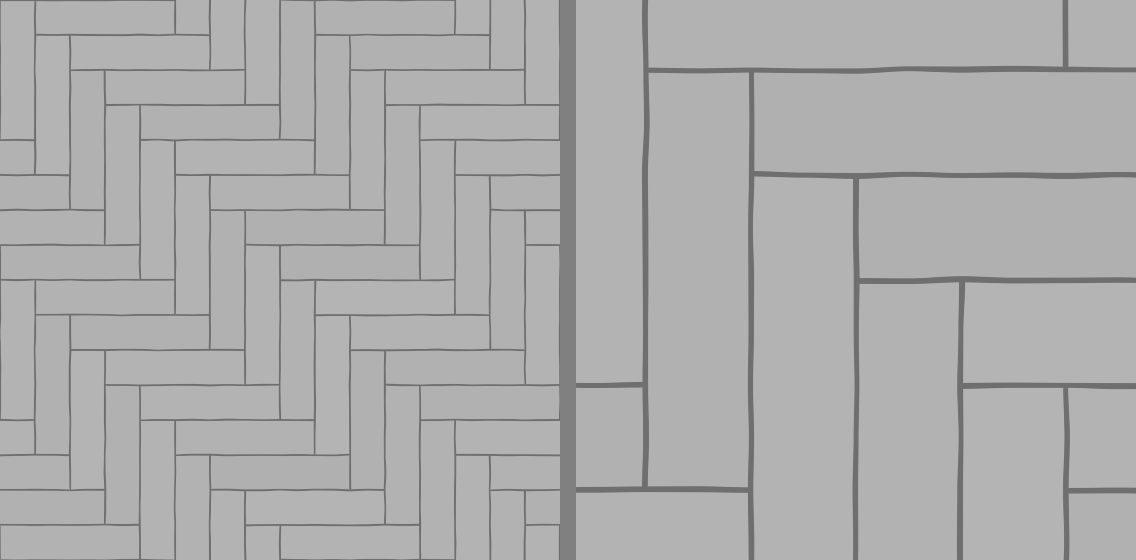
Left: the whole. Right: its middle third, enlarged.
Reproduce this pattern procedurally as a Shadertoy shader.

```glsl
const float GRID = 16.0;           // cells across and down, a multiple of 8
const float PLANK = 4.0;           // plank length in cells
const float JOINT_WIDTH = 0.052;   // in cells
const float WIDTH_VARIATION = 0.014;
const float WOBBLE = 0.024;        // wander of the joints, in cells
const float WOBBLE_FREQ = 2.0;     // noise knots per cell, whole number
const float TONE_VARIATION = 0.014;
const vec3 PLANK_COLOR = vec3(0.698);
const vec3 JOINT_COLOR = vec3(0.435);

float hash(vec2 p) {
    vec3 q = fract(vec3(p.xyx) * 0.1031);
    q += dot(q, q.yzx + 33.33);
    return fract((q.x + q.y) * q.z);
}

// Value noise that wraps after period knots, range -0.5 to 0.5
float wrappedNoise(vec2 p, float period, float seed) {
    vec2 i = floor(p), f = fract(p);
    f = f * f * (3.0 - 2.0 * f);
    vec2 lo = mod(i, period), hi = mod(i + 1.0, period);
    float bottom = mix(hash(lo + seed), hash(vec2(hi.x, lo.y) + seed), f.x);
    float top = mix(hash(vec2(lo.x, hi.y) + seed), hash(hi + seed), f.x);
    return mix(bottom, top, f.y) - 0.5;
}

// Distance to the nearest plank edge; also yields the wrapped plank origin
float herringbone(vec2 p, out vec2 plankId) {
    vec2 cell = floor(p), f = p - cell;
    float k = mod(cell.x - cell.y, 2.0 * PLANK);
    bool horizontal = k > 0.5 && k < PLANK + 0.5;
    float index = horizontal ? k - 1.0 : mod(2.0 * PLANK - k, 2.0 * PLANK);
    vec2 axis = horizontal ? vec2(1.0, 0.0) : vec2(0.0, 1.0);
    plankId = mod(cell - index * axis, GRID);
    vec2 size = 1.0 + (PLANK - 1.0) * axis;
    vec2 local = f + index * axis;
    vec2 edge = min(local, size - local);
    return min(edge.x, edge.y);
}

void mainImage(out vec4 fragColor, in vec2 fragCoord) {
    // Cell coordinates, rows counted downwards
    vec2 p = fragCoord / iResolution.xy * GRID;
    p.y = GRID - p.y;
    float pixel = GRID / min(iResolution.x, iResolution.y);

    // Slightly uneven joints
    vec2 knots = p * WOBBLE_FREQ;
    float period = GRID * WOBBLE_FREQ;
    vec2 wobble = vec2(wrappedNoise(knots, period, 11.0),
                       wrappedNoise(knots, period, 57.0));
    float width = JOINT_WIDTH
                + WIDTH_VARIATION * wrappedNoise(knots, period, 93.0);

    vec2 plankId;
    float edge = herringbone(p + WOBBLE * wobble, plankId);
    float joint = 1.0 - smoothstep(-0.6, 0.6, (edge - 0.5 * width) / pixel);

    // Faint tone change from plank to plank
    vec3 plank = PLANK_COLOR + TONE_VARIATION * (hash(plankId + 7.0) - 0.5);
    fragColor = vec4(mix(plank, JOINT_COLOR, joint), 1.0);
}
```
